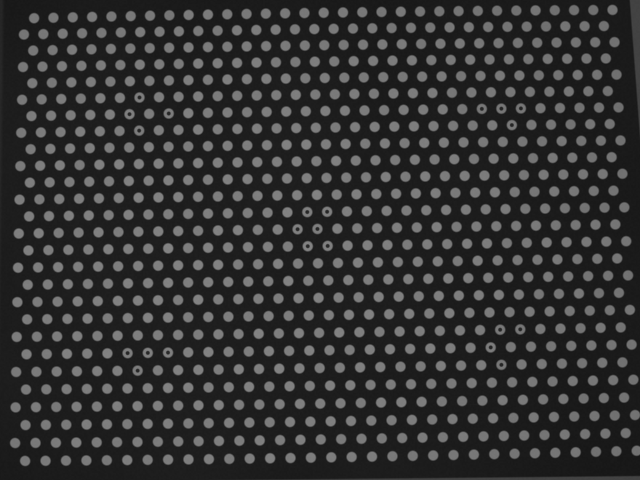
Write a WebGL 2 fragment shader that draws this pattern.

```glsl
#version 300 es
precision highp float;
// A dark board of 27 staggered rows of 31 soft grey dots, seen at a slight tilt.
// Each pixel is mapped back to the lattice by an inverse homography; five small
// clusters of dots, chosen by row bit patterns, carry a dark hole.

uniform vec2 u_resolution;
out vec4 outColor;

const vec2 LAST_CELL = vec2(30.0, 26.0);  // last column and row
const float DOT_RADIUS = 0.0106;          // in canvas heights
const float HOLE_RADIUS = 0.0039;
const float BLUR = 0.0023;

// Unit square of the lattice to the canvas, y down, in canvas heights
const mat3 BOARD_TO_CANVAS = mat3(
    1.2081, -0.0173, 0.00254,
   -0.0219,  0.8695, -0.0546,
    0.0712,  0.0382, 1.0);

float hash(vec2 p) {
    vec3 q = fract(p.xyx * vec3(0.1031, 0.1030, 0.0973));
    q += dot(q, q.yzx + 33.33);
    return fract((q.x + q.y) * q.z);
}

float noise(vec2 p) {
    vec2 i = floor(p), f = fract(p);
    f = f * f * (3.0 - 2.0 * f);
    return mix(mix(hash(i), hash(i + vec2(1, 0)), f.x),
               mix(hash(i + vec2(0, 1)), hash(i + vec2(1, 1)), f.x), f.y);
}

vec2 project(mat3 m, vec2 p) {
    vec3 q = m * vec3(p, 1.0);
    return q.xy / q.z;
}

// Undo the slight outward bow of the lens
vec2 unbow(vec2 p) {
    vec2 c = (p - vec2(0.667, 0.48)) / vec2(0.63, 0.46);
    return p - vec2(0.0021, 0.0030) * c * (1.0 - c.yx * c.yx);
}

// Soft coverage of a region whose signed distance is d
float cover(float d, float soft) {
    return 1.0 - smoothstep(-soft, soft, d);
}

// Nearest dot: column (halves on odd rows) and row
vec2 nearestCell(vec2 lattice) {
    float row = round(lattice.y);
    float shift = 0.5 * mod(row, 2.0);
    return vec2(round(lattice.x + shift) - shift, row);
}

// True if the cell is set in a cluster of three rows of half-column bits
bool inCluster(vec2 cell, vec2 origin, ivec3 rows) {
    ivec2 k = ivec2(round((cell - origin) * vec2(2.0, 1.0)));
    if (k.x < 0 || k.x > 4 || k.y < 0 || k.y > 2) return false;
    return ((rows[k.y] >> k.x) & 1) == 1;
}

bool hasHole(vec2 cell) {
    return inCluster(cell, vec2(5.0, 5.0), ivec3(2, 17, 2))
        || inCluster(cell, vec2(23.0, 6.0), ivec3(21, 8, 0))
        || inCluster(cell, vec2(13.5, 12.0), ivec3(10, 5, 10))
        || inCluster(cell, vec2(5.0, 20.0), ivec3(21, 2, 0))
        || inCluster(cell, vec2(23.0, 19.0), ivec3(10, 1, 2));
}

// Dot coverage at p, with holes cut out
float dotCover(vec2 p, vec2 cell, float soft) {
    float index = cell.x + 0.5 * mod(cell.y, 2.0);
    if (index < 0.0 || index > LAST_CELL.x || cell.y < 0.0 || cell.y > LAST_CELL.y) return 0.0;
    float d = distance(p, project(BOARD_TO_CANVAS, cell / LAST_CELL));
    float ink = cover(d - DOT_RADIUS, soft);
    if (hasHole(cell)) ink *= 1.0 - 0.9 * cover(d - HOLE_RADIUS, soft * 0.8);
    return ink;
}

// Lighter surroundings seen past the board's right, lower and left edges
float surround(vec2 p, float soft) {
    float right = 1.312 + 0.075 * p.y - p.x;
    float lower = 1.005 - 0.010 * p.x - p.y;
    float left = p.x - 0.007 + 0.012 * p.y;
    return max(max(cover(right, soft), cover(lower, soft)), 0.3 * cover(left, soft * 2.0));
}

void main() {
    vec2 p = gl_FragCoord.xy / u_resolution.y;
    p.y = 1.0 - p.y;
    float soft = max(BLUR, 0.75 / u_resolution.y);

    vec2 flat_p = unbow(p);
    vec2 cell = nearestCell(project(inverse(BOARD_TO_CANVAS), flat_p) * LAST_CELL);

    // Uneven light, brightest left of the middle
    float falloff = smoothstep(0.15, 1.0, length((p - vec2(0.48, 0.56)) * vec2(0.9, 1.0)));
    float board = mix(0.116, 0.098, falloff) + 0.012 * (noise(p * 5.0) - 0.5);
    float dotGrey = mix(0.500, 0.440, falloff) + 0.02 * (hash(cell * 2.0 + 70.0) - 0.5);

    float grey = mix(board, dotGrey, dotCover(flat_p, cell, soft));

    // Faint scratch, edges and grain
    vec2 scratch = abs(p - vec2(0.96, 0.842)) - vec2(0.04, 0.0004);
    grey += 0.04 * cover(max(scratch.x, scratch.y), soft * 0.5) * noise(p * 90.0);
    grey = mix(grey, 0.26, surround(p, soft));
    grey += 0.012 * (noise(p * 300.0) - 0.5);

    outColor = vec4(vec3(grey), 1.0);
}
```
